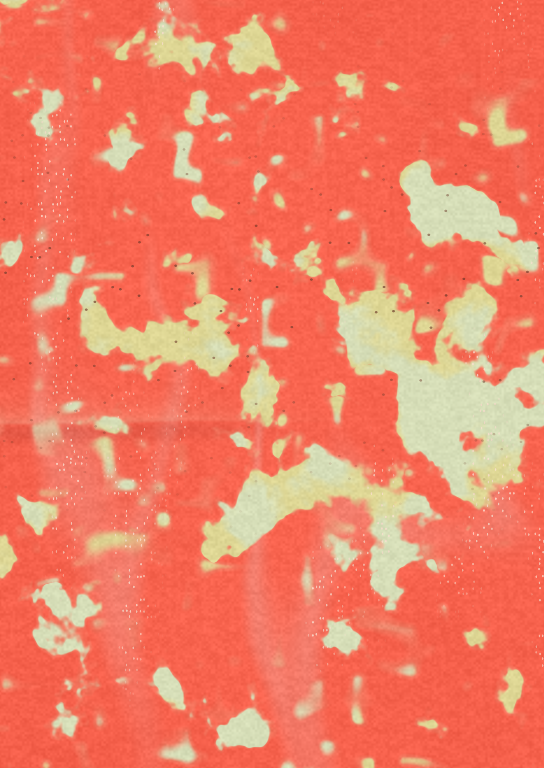
Give the GLSL for this texture, as a WebGL 1 fragment shader.

```glsl
precision highp float;
uniform vec2 u_resolution;

float hash(vec2 p) {
  return fract(sin(dot(p, vec2(127.1, 311.7))) * 43758.5453);
}

float noise(vec2 p) {
  vec2 i = floor(p), f = fract(p);
  f = f * f * (3.0 - 2.0 * f);
  return mix(mix(hash(i), hash(i + vec2(1, 0)), f.x),
             mix(hash(i + vec2(0, 1)), hash(i + vec2(1, 1)), f.x), f.y);
}

float fbm(vec2 p) {
  float sum = 0.0, weight = 0.53;
  for (int i = 0; i < 4; i++) {
    sum += weight * noise(p);
    p = mat2(1.6, 1.2, -1.2, 1.6) * p + 7.3;
    weight *= 0.5;
  }
  return sum;
}

// Soft tilted region where the paint has worn away more
float wear(vec2 p, vec2 center, vec2 size, float slope) {
  vec2 d = p - center;
  d.y -= slope * d.x;
  d /= size;
  return exp(-dot(d, d) * dot(d, d));
}

// Sparse dots, one candidate per grid cell
float specks(vec2 p, float chance, float radius) {
  vec2 cell = floor(p);
  vec2 spot = 0.3 + 0.4 * vec2(hash(cell + 3.1), hash(cell + 8.7));
  float d = length(fract(p) - spot);
  return step(hash(cell), chance) * (1.0 - smoothstep(radius * 0.4, radius, d));
}

void main() {
  vec2 p = gl_FragCoord.xy / u_resolution.y;
  vec2 warp = vec2(noise(p * 13.0), noise(p * 13.0 + 40.0)) - 0.5;
  vec2 q = p + 0.025 * warp;

  // Red paint with slow tonal drift and fine grain
  vec3 color = mix(vec3(0.95, 0.36, 0.28), vec3(0.99, 0.41, 0.325), fbm(p * 5.0));

  // Pale vertical streaks, stronger toward the bottom
  float ridge = 1.0 - abs(2.0 * noise(vec2(q.x * 9.0 + 1.2 * noise(p * 4.0), p.y * 1.7)) - 1.0);
  float streak = smoothstep(0.78, 1.0, ridge) * smoothstep(0.25, 0.7, noise(p * 5.0 + 19.0));
  streak *= mix(1.0, 0.55, smoothstep(0.3, 0.8, p.y));
  color = mix(color, vec3(0.95, 0.53, 0.47), 0.75 * streak);

  // Horizontal crease: lit above, shaded below
  float fold = p.y - 0.447 - 0.006 * noise(vec2(p.x * 8.0, 2.0));
  float foldFade = 1.0 - smoothstep(0.1, 0.5, p.x);
  float lit = smoothstep(-0.003, 0.003, fold) * exp(-max(fold, 0.0) * 55.0);
  float shade = exp(-pow((fold + 0.012) / 0.012, 2.0));
  color += foldFade * (lit * vec3(0.0, 0.13, 0.12) - shade * vec3(0.07, 0.04, 0.03));

  // Worn patches: clustered islands plus small round chips
  float cluster = wear(q, vec2(0.34, 0.505), vec2(0.19, 0.04), -0.22);
  cluster = max(cluster, wear(q, vec2(0.30, 0.325), vec2(0.14, 0.04), 0.25));
  cluster = max(cluster, wear(q, vec2(0.58, 0.50), vec2(0.13, 0.11), -0.1));
  cluster = max(cluster, wear(q, vec2(0.32, 0.94), vec2(0.09, 0.08), 0.3));
  cluster = max(cluster, wear(q, vec2(0.62, 0.70), vec2(0.08, 0.06), -0.4));
  cluster = max(cluster, wear(q, vec2(0.50, 0.18), vec2(0.09, 0.08), 0.5));
  float worn = fbm(q * 18.0) + 0.23 * cluster + 0.26 * (noise(p * 5.5 + 60.0) - 0.5) - 0.715;
  float chip = 0.3 * (noise(q * 38.0 + 11.0) + 0.35 * noise(p * 6.0 + 31.0) - 1.1);
  worn = max(worn, chip);

  // Blushed rim, then yellow edge and greenish white core
  color = mix(color, vec3(0.94, 0.57, 0.46), 0.5 * smoothstep(-0.07, 0.0, worn));
  float tint = smoothstep(0.35, 0.65, noise(p * 14.0 + 5.0) + 1.5 * worn - 0.06);
  vec3 bare = mix(vec3(0.87, 0.84, 0.58), vec3(0.84, 0.87, 0.72), tint);
  float blur = 0.022 + 0.04 * streak;
  color = mix(color, bare, smoothstep(-blur, blur, worn));

  // White scuffs along the streaks and dark grit
  float scuff = specks(p * vec2(210.0, 130.0), 0.22, 0.3);
  float scuffArea = smoothstep(0.55, 0.95, ridge) * smoothstep(0.55, 0.75, noise(p * vec2(24.0, 5.0)));
  color = mix(color, vec3(0.97, 0.86, 0.80), 0.8 * scuff * scuffArea);
  float gritArea = exp(-pow((p.y - 0.62) / 0.2, 2.0));
  float grit = specks(p * vec2(85.0, 100.0), 0.05, 0.22);
  color = mix(color, vec3(0.42, 0.22, 0.16), 0.65 * grit * gritArea);

  // Paper grain
  color += 0.055 * (noise(p * 330.0) - 0.5) + 0.03 * (noise(p * vec2(90.0, 180.0)) - 0.5);
  gl_FragColor = vec4(clamp(color, 0.0, 1.0), 1.0);
}
```
